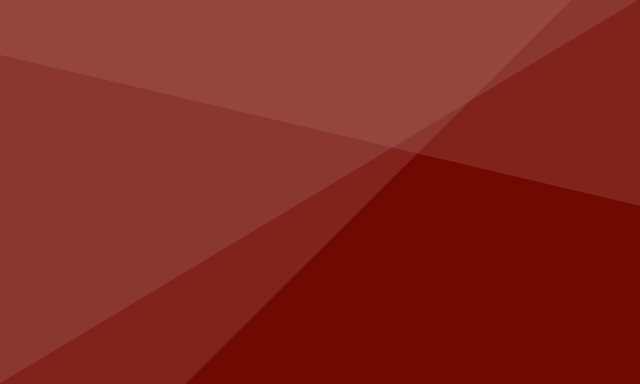
A Shadertoy shader for this background:

```glsl
// Three translucent half-planes fan across a deep red ground.
// Each pixel counts the sheets covering it, using the signed distance to
// each sheet's straight edge, and takes its tone from that depth.

// Tones from bare ground to three overlapping sheets
const vec3 GROUND      = vec3(0.439, 0.039, 0.000);
const vec3 ONE_SHEET   = vec3(0.502, 0.137, 0.106);
const vec3 TWO_SHEETS  = vec3(0.541, 0.216, 0.184);
const vec3 ALL_SHEETS  = vec3(0.573, 0.275, 0.243);

// Sheet edges as start.xy, end.xy in canvas fractions; the sheet lies on the left
const vec4 FALLING_EDGE = vec4(0.000, 0.857, 1.000, 0.464);
const vec4 RISING_EDGE  = vec4(0.000, 0.002, 0.997, 1.000);
const vec4 STEEP_EDGE   = vec4(0.290, 0.000, 0.893, 1.000);

// Smooth coverage of the half-plane to the left of an edge
float sheetCoverage(vec2 point, vec4 edge) {
    vec2 start = edge.xy * iResolution.xy;
    vec2 along = normalize(edge.zw * iResolution.xy - start);
    float signedDistance = dot(point - start, vec2(-along.y, along.x));
    return clamp(signedDistance + 0.5, 0.0, 1.0);
}

// Tone for a fractional number of stacked sheets
vec3 sheetTone(float depth) {
    vec3 tone = mix(GROUND, ONE_SHEET, clamp(depth, 0.0, 1.0));
    tone = mix(tone, TWO_SHEETS, clamp(depth - 1.0, 0.0, 1.0));
    return mix(tone, ALL_SHEETS, clamp(depth - 2.0, 0.0, 1.0));
}

void mainImage(out vec4 fragColor, in vec2 fragCoord) {
    float depth = sheetCoverage(fragCoord, FALLING_EDGE)
                + sheetCoverage(fragCoord, RISING_EDGE)
                + sheetCoverage(fragCoord, STEEP_EDGE);
    fragColor = vec4(sheetTone(depth), 1.0);
}
```
